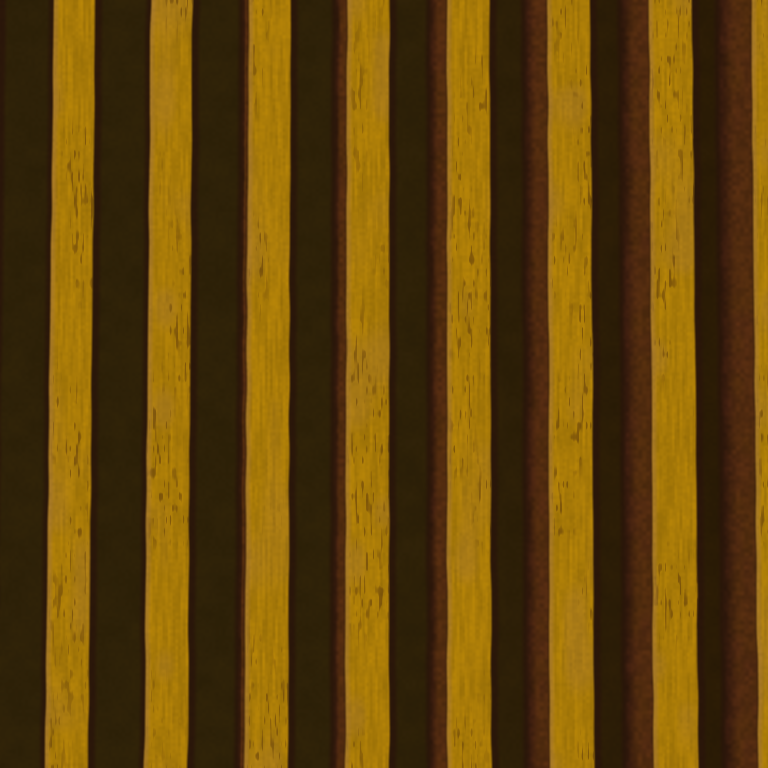
A WebGL 2 fragment shader for this texture:

```glsl
#version 300 es
precision highp float;
// Upright ochre slats over a dark backing, their brown left sides widening to the right.

uniform vec2 u_resolution;
out vec4 outColor;

const vec3 OCHRE = vec3(0.66, 0.48, 0.03);
const vec3 TAN = vec3(0.65, 0.47, 0.17);
const vec3 GRAIN = vec3(0.42, 0.27, 0.04);
const vec3 SIDE = vec3(0.31, 0.17, 0.05);
const vec3 GAP = vec3(0.18, 0.13, 0.03);
const vec3 SHADOW = vec3(0.18, 0.09, 0.04);
const int FIRST_SLAT = -1;
const int LAST_SLAT = 7;

float hash(vec2 p) {
    vec3 q = fract(vec3(p.xyx) * 0.1031);
    q += dot(q, q.yzx + 33.33);
    return fract((q.x + q.y) * q.z);
}

float noise(vec2 p) {
    vec2 cell = floor(p);
    vec2 f = fract(p);
    f = f * f * (3.0 - 2.0 * f);
    float low = mix(hash(cell), hash(cell + vec2(1, 0)), f.x);
    float high = mix(hash(cell + vec2(0, 1)), hash(cell + vec2(1, 1)), f.x);
    return mix(low, high, f.y);
}

// Smooth step up at an edge
float rise(float x, float edge, float blur) {
    return smoothstep(edge - blur, edge + blur, x);
}

float band(float x, float left, float right, float blur) {
    return rise(x, left, blur) * (1.0 - rise(x, right, blur));
}

// Left edge of a slat; the rows fan slightly from bottom to top
float slatLeft(float index, float y) {
    float start = mix(0.0586, 0.0703, y);
    float pitch = mix(0.1285, 0.1255, y);
    float wobble = noise(vec2(index * 7.0 + 50.0, y * 22.0)) - 0.5;
    return start + pitch * index + 0.0006 * index * index + 0.0016 * wobble;
}

float slatWidth(float index, float y) {
    return mix(0.0562, 0.0538, y) + 0.0004 * index;
}

vec3 backing(vec2 p) {
    vec3 color = mix(GAP, vec3(0.165, 0.105, 0.02), smoothstep(0.4, 1.0, p.x));
    return color * (0.95 + 0.1 * noise(p * 45.0));
}

// Ochre face: fine vertical grain, short dark flecks, pale patches and left rim
vec3 slatFace(vec2 p, float fromLeft, float index) {
    vec2 seed = p + vec2(index * 3.0 + 20.0, 20.0);
    float fibre = noise(seed * vec2(300.0, 28.0));
    float fleck = noise(seed * vec2(360.0, 65.0) + 9.0);
    float fleckArea = smoothstep(0.35, 0.8, noise(seed * vec2(30.0, 9.0)));
    float patchy = smoothstep(0.55, 0.95, noise(seed * vec2(28.0, 15.0) + 4.0));
    float rim = 1.0 - smoothstep(0.002, 0.009, fromLeft);

    vec3 color = OCHRE * (0.93 + 0.14 * fibre);
    color = mix(color, TAN, 0.4 * patchy);
    color = mix(color, GRAIN, 0.65 * smoothstep(0.68, 0.92, fleck) * fleckArea);
    return mix(color, TAN, 0.75 * rim);
}

// Brown side: dark toward the gap, reddish in places
vec3 slatSide(vec2 p, float across) {
    vec3 color = mix(SHADOW, SIDE, smoothstep(0.0, 0.5, across));
    float mottling = noise(p * vec2(75.0, 38.0) + 13.0);
    color = mix(color, vec3(0.33, 0.15, 0.09), 0.4 * mottling);
    return color * (0.9 + 0.2 * noise(p * 180.0));
}

// Layers one slat with its side and edge shadows over the color below
vec3 addSlat(vec3 color, vec2 p, float index, float blur) {
    float left = slatLeft(index, p.y);
    float right = left + slatWidth(index, p.y);
    float sideWidth = 0.007 * max(index - 1.0, 0.0);
    float sideLeft = left - sideWidth;

    // Thin dark red fringes beside the slat
    float fringe = band(p.x, sideLeft - 0.006, right + 0.009, 0.004);
    color = mix(color, SHADOW * 0.9, 0.85 * fringe);

    float across = (p.x - sideLeft) / max(sideWidth, 0.001);
    float side = band(p.x, sideLeft, left, blur + 0.002) * step(0.001, sideWidth);
    color = mix(color, slatSide(p, across), side);

    float face = band(p.x, left, right, blur);
    return mix(color, slatFace(p, p.x - left, index), face);
}

void main() {
    vec2 p = gl_FragCoord.xy / u_resolution;
    float blur = max(0.0022, 0.75 / u_resolution.x);

    vec3 color = backing(p);
    for (int i = FIRST_SLAT; i <= LAST_SLAT; i++) {
        color = addSlat(color, p, float(i), blur);
    }

    // Faint surface mottling
    color *= 0.97 + 0.06 * noise(p * 230.0);
    outColor = vec4(color, 1.0);
}
```
